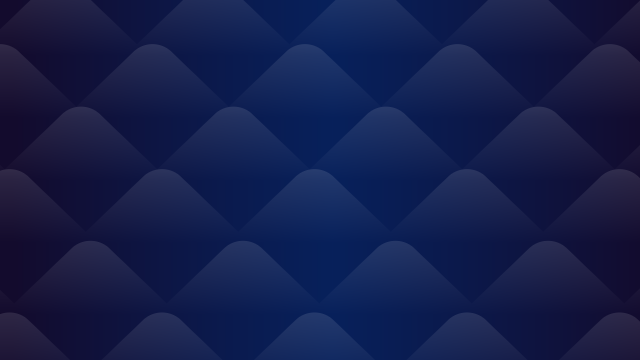
A WebGL 1 fragment shader for this pattern:

```glsl
precision highp float;

// Staggered rows of round-topped peaks over a blue to violet backdrop.
// Each peak is a rounded wedge distance field, filled with a white veil
// that fades downwards. Lengths are in canvas heights, y pointing down.

uniform vec2 u_resolution;

const int ROWS = 6;
const float PERIOD = 0.4236;      // distance between peaks in a row
const float ROW_STEP = 0.1736;    // distance between rows
const float LOWER_EXTRA = 0.0255; // added to the step in the lower rows
const float FIRST_ROW = -0.051;   // top of the first row
const float SLOPE = 0.96;
const float TIP_RADIUS = 0.074;
const float FADE_LENGTH = 0.204;
const float VEIL_ALPHA = 0.115;

// Horizontal gradient: blue near the middle, dark violet at the sides.
vec3 backdrop(float x) {
  const vec3 centre = vec3(0.028, 0.126, 0.355);
  const vec3 side = vec3(0.074, 0.042, 0.175);
  float d = clamp(abs(x - 0.52) / 0.5, 0.0, 1.0);
  return mix(centre, side, pow(d, 1.15));
}

// Top of the peaks in a row; the lower rows are spaced wider.
float rowTop(float row) {
  return FIRST_ROW + row * ROW_STEP + max(row - 3.0, 0.0) * LOWER_EXTRA;
}

// Horizontal shift of a row: half-period stagger plus a slow drift.
float rowShift(float row) {
  float stagger = 0.5 * PERIOD * (1.0 - mod(row, 2.0));
  float drift = 0.0396 - 0.0132 * abs(row - 4.0);
  float firstOffset = -0.03 * (1.0 - min(row, 1.0));
  return stagger + drift + firstOffset;
}

// Offset to the nearest multiple of the period.
float repeatCentred(float x, float period) {
  return (fract(x / period + 0.5) - 0.5) * period;
}

// Signed distance to a downward-opening wedge with a rounded tip at the origin.
float roundedPeak(vec2 p, float slope, float radius) {
  vec2 c = vec2(p.x, p.y / slope - radius);
  vec2 q = vec2(c.x - c.y, -c.x - c.y) * 0.7071;
  return length(max(q, 0.0)) + min(max(q.x, q.y), 0.0) - radius;
}

// Opacity of the white fill at a point relative to the peak's top.
float peakVeil(vec2 p, float pixel) {
  float cover = clamp(0.5 - roundedPeak(p, SLOPE, TIP_RADIUS) / pixel, 0.0, 1.0);
  float fade = clamp(1.0 - p.y / FADE_LENGTH, 0.0, 1.0);
  return VEIL_ALPHA * cover * fade;
}

void main() {
  float pixel = 1.0 / u_resolution.y;
  vec2 pos = vec2(gl_FragCoord.x, u_resolution.y - gl_FragCoord.y) * pixel;
  vec3 colour = backdrop(gl_FragCoord.x / u_resolution.x);

  // Lay the rows over the backdrop from top to bottom.
  for (int i = 0; i < ROWS; i++) {
    float row = float(i);
    vec2 p = vec2(repeatCentred(pos.x - rowShift(row), PERIOD),
                  pos.y - rowTop(row));
    colour = mix(colour, vec3(1.0), peakVeil(p, pixel));
  }

  gl_FragColor = vec4(colour, 1.0);
}
```
